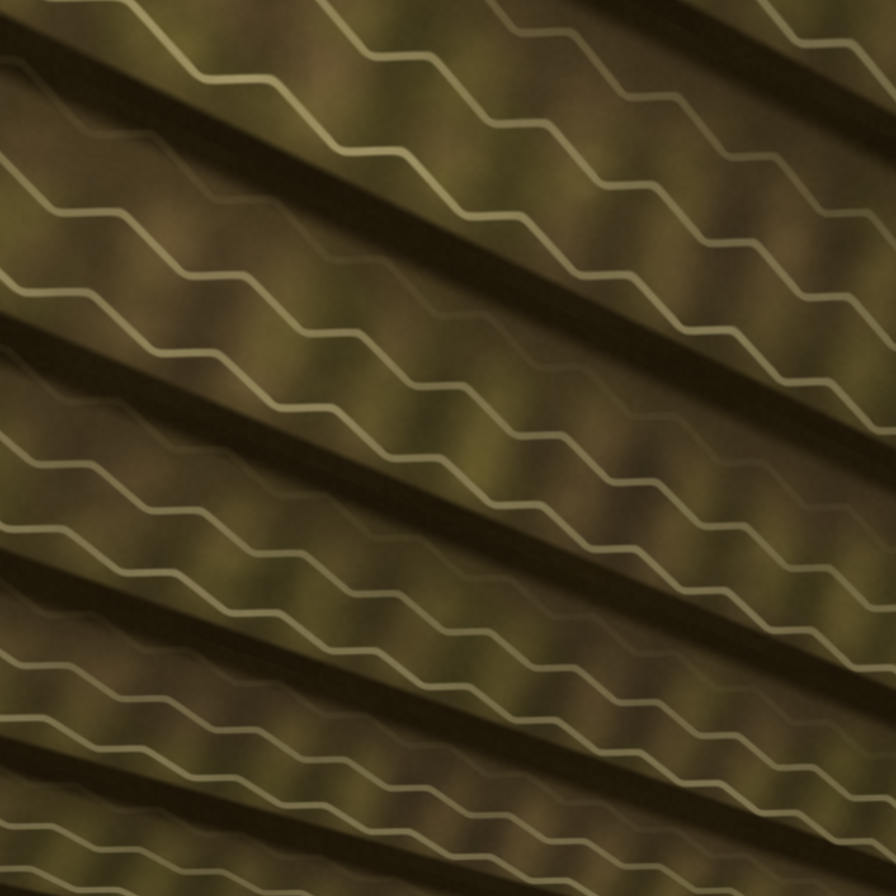
This texture is drawn by a WebGL 2 fragment shader. Its source:

```glsl
#version 300 es
precision highp float;
uniform vec2 u_resolution;
out vec4 fragColor;

const float PI = 3.14159265;
const vec3 GAP = vec3(0.115, 0.087, 0.030);
const vec3 SHADE = vec3(0.195, 0.158, 0.085);
const vec3 OLIVE = vec3(0.262, 0.230, 0.112);
const vec3 BROWN = vec3(0.262, 0.212, 0.125);
const vec3 RIM = vec3(0.490, 0.450, 0.310);

float hash(vec2 p) {
  p = fract(p * vec2(0.1031, 0.1137));
  p += dot(p, p.yx + 33.33);
  return fract((p.x + p.y) * p.x * 7.31);
}

float noise(vec2 p) {
  vec2 i = floor(p), f = fract(p);
  f = f * f * (3.0 - 2.0 * f);
  return mix(mix(hash(i), hash(i + vec2(1, 0)), f.x),
             mix(hash(i + vec2(0, 1)), hash(i + vec2(1, 1)), f.x), f.y);
}

float fbm(vec2 p) {
  return 0.55 * noise(p) + 0.3 * noise(p * 2.1 + 7.0) + 0.15 * noise(p * 4.3 + 19.0);
}

// Depth below the top edge of gap k, at the left and right sides
vec2 gapEnds(float k) {
  return vec2(1.613, 1.473) - vec2(1.984, 1.316) * pow(vec2(0.79, 0.72), vec2(k));
}

float across(vec2 ends, float x) {
  return mix(ends.x, ends.y, x);
}

float gapHalfWidth(float k, float x) {
  return 0.034 * pow(0.85, k - 1.0) * mix(1.0, 0.78, x);
}

// Corrugations per canvas width grow to the right and with each row
float corrugation(float x, float row, float rise) {
  return (3.7 + 1.2 * row) * x + 2.5 * x * x - 0.3 + 0.1 * row - 0.75 * (rise - 0.12);
}

float softTriangle(float t) {
  return acos(0.965 * cos(2.0 * PI * t)) / PI;
}

// Coverage of one zigzag rim; rise holds its height in the row at both sides
float rim(vec2 p, float row, vec2 top, vec2 bottom, vec2 rise, float width) {
  vec2 ends = mix(bottom, top, rise);
  float slope = ends.y - ends.x;
  float period = 1.0 / (3.7 + 1.2 * row + 5.0 * p.x);
  float t = fract(corrugation(p.x, row, across(rise, p.x)));
  float y = across(ends, p.x) - 0.5 * slope * period * (softTriangle(t) * 1.12 - 0.06);
  float steep = smoothstep(0.42, 0.58, t) * (1.0 - smoothstep(0.92, 1.0, t));
  float d = abs(p.y - y) / mix(1.0, sqrt(1.0 + 4.0 * slope * slope), steep);
  return 1.0 - smoothstep(width * 0.25, width, d);
}

void main() {
  vec2 uv = gl_FragCoord.xy / u_resolution;
  vec2 p = vec2(uv.x, 1.0 - uv.y);

  // Row containing this point
  float row = 0.0;
  for (int k = 0; k < 8; k++) {
    row += step(across(gapEnds(float(k)), p.x), p.y);
  }
  vec2 top = gapEnds(row - 1.0), bottom = gapEnds(row);
  float yTop = across(top, p.x), yBottom = across(bottom, p.x);
  float rise = (yBottom - p.y) / (yBottom - yTop);

  // Corrugated sheet with mottled brown tarnish
  float fold = corrugation(p.x, row, rise);
  float ridge = 0.5 - 0.5 * cos(2.0 * PI * (fold - 0.25));
  float stain = fbm(p * 7.0 + row * 3.7);
  float tarnish = smoothstep(0.3, 0.75, stain + 0.3 * (rise - 0.4));
  vec3 color = mix(OLIVE, BROWN, tarnish);
  float relief = 1.0 - smoothstep(0.45, 0.95, rise);
  color *= 1.0 + (ridge - 0.42) * mix(0.1, 0.34, relief);
  color *= 0.84 + 0.32 * fbm(p * 15.0 + 4.0);
  color = mix(color, SHADE, 0.75 * smoothstep(0.55, 0.96, rise));
  color = mix(color, SHADE * 1.05, 0.5 * (1.0 - smoothstep(0.05, 0.22, rise)));

  // Light falls from the upper left
  float glow = exp(-5.0 * dot(p - vec2(0.28, 0.08), p - vec2(0.28, 0.08)));
  color *= 1.0 + 0.24 * glow;

  // Dark gaps: crisp upper edge, soft lower edge
  float above = gapHalfWidth(row, p.x), below = gapHalfWidth(row - 1.0, p.x);
  float gap = 1.0 - smoothstep(above * 0.72, above * 1.15, yBottom - p.y);
  gap = max(gap, 1.0 - smoothstep(below * 0.55, below * 1.5, p.y - yTop));
  color = mix(color, GAP * (0.9 + 0.25 * stain), gap);

  // Three rims per row, fading with height
  float width = 0.0075 * pow(0.91, row - 1.0) * mix(1.05, 0.9, p.x);
  for (int i = 0; i < 3; i++) {
    float level = float(i);
    vec2 rimRise = vec2(0.18, 0.09) + level * vec2(0.33, 0.28);
    float fade = i == 2 ? (row < 1.5 ? 0.38 : 0.1) : 0.86 - 0.13 * level;
    fade *= 0.8 + 0.35 * noise(p * 11.0 + level * 5.0);
    float line = rim(p, row, top, bottom, rimRise, width);
    color = mix(color, RIM * (1.0 + 0.3 * glow), line * fade);
  }

  // Fine grain
  color += 0.012 * (noise(p * 190.0) - 0.5);
  fragColor = vec4(color, 1.0);
}
```
